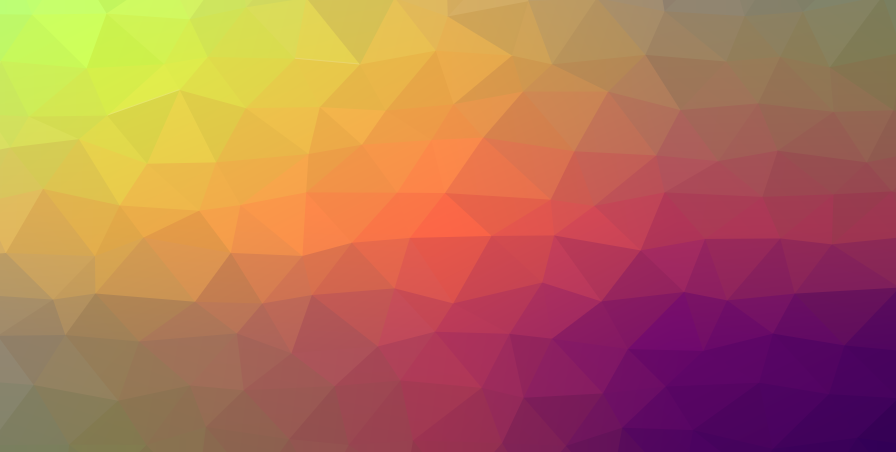
Write a WebGL 1 fragment shader that draws this background.

```glsl
precision highp float;
// Low-poly mesh of triangles over a diagonal lime, orange, red and violet blend.

uniform vec2 u_resolution;

// Mesh, in canvas heights
const vec2 CELL = vec2(0.155, 0.106);
const vec2 ORIGIN = vec2(0.02, 0.03);
const float JITTER = 0.29;

// Facets and seams
const float FLATNESS = 0.75;      // 0: smooth blend, 1: one colour per facet
const float SHADE_RANGE = 0.06;
const float SEAM_SHARE = 0.012;
const float SEAM_OPACITY = 0.3;
const vec3 SEAM_COLOR = vec3(0.95, 0.85, 0.75);

// Palette, used along both axes
const vec3 MINT   = vec3(0.74, 1.00, 0.46);
const vec3 LIME   = vec3(0.82, 0.97, 0.29);
const vec3 AMBER  = vec3(0.90, 0.82, 0.29);
const vec3 CORAL  = vec3(1.00, 0.40, 0.28);
const vec3 PURPLE = vec3(0.42, 0.03, 0.42);
const vec3 INDIGO = vec3(0.19, 0.00, 0.33);

float hash(vec2 p) {
  return fract(sin(dot(p, vec2(127.1, 311.7))) * 43758.55);
}

float ramp(float start, float end, float t) {
  return clamp((t - start) / (end - start), 0.0, 1.0);
}

vec3 palette(float t) {
  vec3 color = mix(MINT, LIME, ramp(0.0, 0.125, t));
  color = mix(color, AMBER, ramp(0.125, 0.25, t));
  color = mix(color, CORAL, ramp(0.25, 0.5, t));
  color = mix(color, PURPLE, ramp(0.5, 0.75, t));
  return mix(color, INDIGO, ramp(0.75, 1.0, t));
}

// Average of the palette read rightwards and downwards
vec3 background(vec2 p) {
  float aspect = u_resolution.x / u_resolution.y;
  return 0.5 * (palette(p.x / aspect) + palette(1.0 - p.y));
}

// Jittered vertex of a sheared lattice
vec2 meshVertex(vec2 id) {
  vec2 offset = vec2(hash(id), hash(id + 57.3)) * 2.0 - 1.0;
  vec2 lattice = vec2(id.x + 0.5 * id.y, id.y);
  return ORIGIN + CELL * (lattice + JITTER * offset);
}

// Signed distance to the line a-b, positive on its left
float edgeDistance(vec2 p, vec2 a, vec2 b) {
  vec2 e = b - a;
  vec2 d = p - a;
  return (e.x * d.y - e.y * d.x) / length(e);
}

// Facet colour, premultiplied by its coverage of the pixel
vec4 facet(vec2 p, vec2 a, vec2 b, vec2 c, float seed) {
  float base = edgeDistance(p, a, b);
  float inside = min(base, min(edgeDistance(p, b, c), edgeDistance(p, c, a)));
  float coverage = clamp(0.5 + inside * u_resolution.y, 0.0, 1.0);

  vec3 color = background(mix(p, (a + b + c) / 3.0, FLATNESS));
  color *= 1.0 + SHADE_RANGE * (seed - 0.5);

  // Rare pale seam along the first edge
  float seam = 1.0 - smoothstep(0.0, 0.004, abs(base));
  seam *= step(1.0 - SEAM_SHARE, seed) * SEAM_OPACITY;
  return vec4(mix(color, SEAM_COLOR, seam), 1.0) * coverage;
}

void main() {
  vec2 p = gl_FragCoord.xy / u_resolution.y;
  vec2 grid = (p - ORIGIN) / CELL;
  vec2 home = floor(vec2(grid.x - 0.5 * grid.y, grid.y));

  // Two triangles per lattice cell, searched around the pixel
  vec4 sum = vec4(0.0);
  for (int j = -1; j <= 1; j++) {
    for (int i = -1; i <= 1; i++) {
      vec2 id = home + vec2(float(i), float(j));
      vec2 a = meshVertex(id);
      vec2 b = meshVertex(id + vec2(1.0, 0.0));
      vec2 c = meshVertex(id + vec2(0.0, 1.0));
      vec2 d = meshVertex(id + vec2(1.0, 1.0));
      sum += facet(p, a, b, c, hash(id + 13.7));
      sum += facet(p, b, d, c, hash(id + 91.2));
    }
  }
  gl_FragColor = vec4(sum.rgb / max(sum.a, 0.001), 1.0);
}
```
